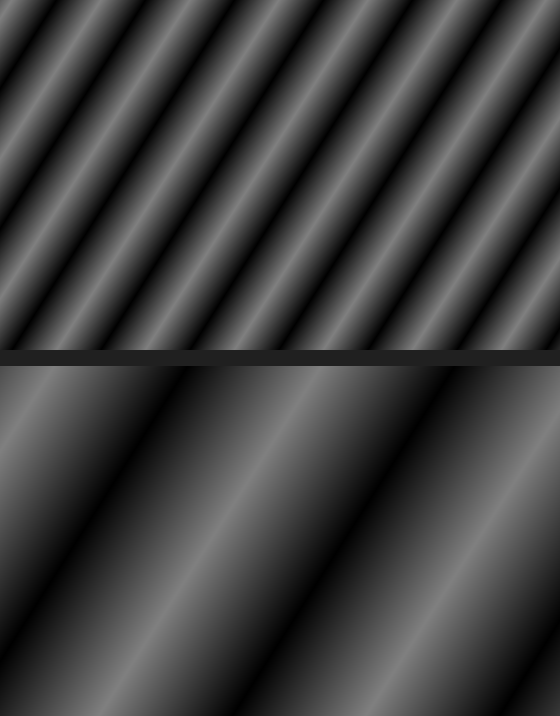
Top, the full canvas; bottom, a detail of the centre.
A WebGL 2 fragment shader for this pattern:

```glsl
#version 300 es
precision highp float;
// Slanted soft grey bands: a triangle wave from black to mid grey, repeated diagonally.

#define BANDS_ACROSS 3.934  // repeats per canvas height, along x
#define BANDS_DOWN   2.5    // repeats per canvas height, along y
#define BAND_OFFSET  0.1355 // position of the first dark crease, in repeats
#define VALLEY_GREY  vec3(0.0)
#define RIDGE_GREY   vec3(0.5)

uniform vec2 u_resolution;
out vec4 fragColor;

// Distance to the nearest dark crease, scaled to 0 at the crease and 1 at the ridge.
float triangleWave(float phase) {
    return 2.0 * abs(fract(phase + 0.5) - 0.5);
}

void main() {
    // Height units keep the slant the same at any size.
    vec2 position = gl_FragCoord.xy / u_resolution.y;
    float phase = dot(position, vec2(BANDS_ACROSS, -BANDS_DOWN)) - BAND_OFFSET;

    // The ramp is continuous, so creases and ridges need no extra smoothing.
    vec3 color = mix(VALLEY_GREY, RIDGE_GREY, triangleWave(phase));
    fragColor = vec4(color, 1.0);
}
```
